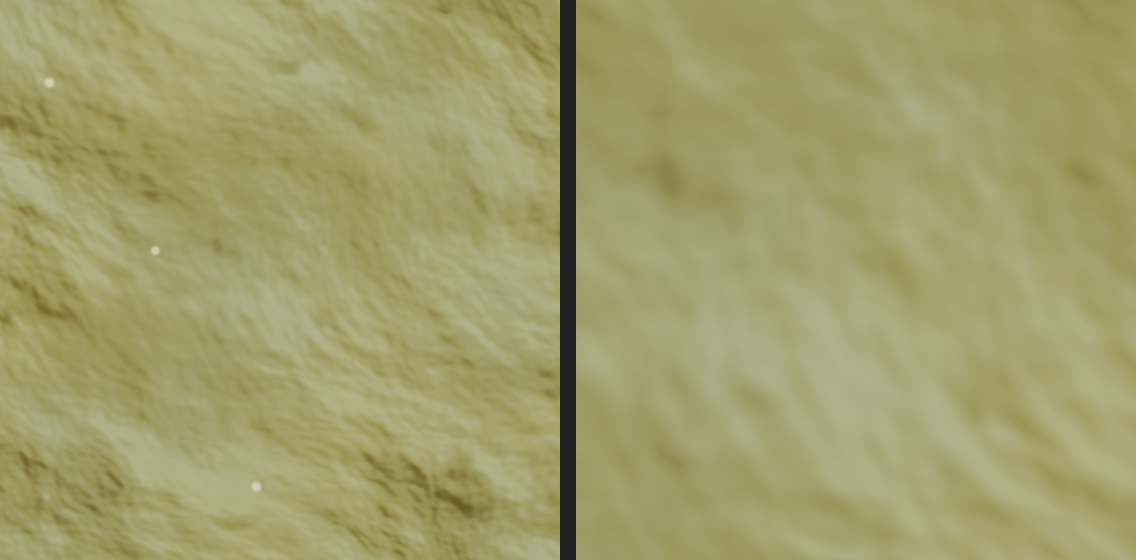
Left, the full canvas; right, a detail of the centre.
This texture is drawn by a WebGL 1 fragment shader. Its source:

```glsl
precision highp float;

uniform vec2 u_resolution;

#define GRAIN_ANGLE -0.56
#define GRAIN_STRETCH 0.66
#define RELIEF_SCALE 4.6
#define RELIEF_GAIN 0.41
#define RELIEF_STEP 0.010
#define BROAD_GAIN 2.4
#define WARP 0.07
#define CREVICE_GRID 5.0
#define CREVICE_SHARE 0.4
#define CREVICE_DEPTH 2.2
#define SPECK_GRID 5.0
#define SPECK_SHARE 0.1

float hash(vec2 p) {
  return fract(sin(dot(p, vec2(127.1, 311.7))) * 43758.5453);
}

vec2 hash2(vec2 p) {
  return vec2(hash(p), hash(p + 37.3));
}

mat2 rotation(float angle) {
  float c = cos(angle), s = sin(angle);
  return mat2(c, s, -s, c);
}

float cornerSlope(vec2 cell, vec2 offset) {
  float angle = 6.2832 * hash(cell);
  return dot(vec2(cos(angle), sin(angle)), offset);
}

// Gradient noise, centred on zero
float noise(vec2 p) {
  vec2 i = floor(p), f = fract(p);
  vec2 w = f * f * f * (f * (f * 6.0 - 15.0) + 10.0);
  vec2 e = vec2(1.0, 0.0);
  float low = mix(cornerSlope(i, f), cornerSlope(i + e.xy, f - e.xy), w.x);
  float high = mix(cornerSlope(i + e.yx, f - e.yx), cornerSlope(i + e.xx, f - e.xx), w.x);
  return mix(low, high, w.y);
}

// Rock height, stretched along x
float height(vec2 p) {
  float sum = 0.0, amplitude = 1.0 / RELIEF_SCALE;
  vec2 q = p * vec2(GRAIN_STRETCH, 1.0) * RELIEF_SCALE;
  for (int i = 0; i < 5; i++) {
    sum += amplitude * noise(q);
    q = rotation(0.12) * q * 2.03 + 17.7;
    amplitude *= 0.49;
  }
  return sum;
}

// Scattered curved hollows: sharp lower edge, soft upper side, pale lip
float crevices(vec2 p) {
  vec2 q = p * CREVICE_GRID;
  vec2 home = floor(q);
  float shade = 0.0;
  for (int y = -1; y <= 1; y++) {
    for (int x = -1; x <= 1; x++) {
      vec2 cell = home + vec2(float(x), float(y));
      vec2 place = hash2(cell + 5.1), shape = hash2(cell + 71.9);
      vec2 d = rotation(1.1 * (shape.x - 0.5)) * (q - cell - place);
      float size = mix(0.09, 0.34, shape.y * shape.y);
      float across = d.y + (shape.x - 0.5) * d.x * d.x / size;
      float taper = exp(-d.x * d.x / (size * size));
      float softness = across > 0.0 ? 0.12 : 0.045;
      float hollow = exp(-across * across / (softness * softness));
      float lip = exp(-pow((across + 0.12) / 0.06, 2.0));
      float present = step(hash(cell + 13.7), CREVICE_SHARE);
      shade += present * taper * (hollow - 0.3 * lip) * mix(0.4, 1.0, place.x);
    }
  }
  return shade;
}

float specks(vec2 p) {
  vec2 q = p * SPECK_GRID;
  vec2 cell = floor(q);
  vec2 d = fract(q) - mix(vec2(0.2), vec2(0.8), hash2(cell + 3.3));
  float radius = mix(0.03, 0.05, hash(cell + 9.2));
  return step(hash(cell + 21.4), SPECK_SHARE) * (1.0 - smoothstep(0.4 * radius, 1.3 * radius, length(d)));
}

// Tone in standard deviations to stone colour
vec3 stoneColour(float tone) {
  vec3 c = mix(vec3(0.47, 0.43, 0.20), vec3(0.55, 0.52, 0.28), clamp((tone + 2.8) / 1.05, 0.0, 1.0));
  c = mix(c, vec3(0.60, 0.58, 0.34), clamp((tone + 1.75) / 0.7, 0.0, 1.0));
  c = mix(c, vec3(0.62, 0.61, 0.39), clamp((tone + 1.05) / 0.67, 0.0, 1.0));
  c = mix(c, vec3(0.65, 0.64, 0.44), clamp((tone + 0.38) / 0.71, 0.0, 1.0));
  c = mix(c, vec3(0.68, 0.68, 0.51), clamp((tone - 0.33) / 0.95, 0.0, 1.0));
  c = mix(c, vec3(0.71, 0.71, 0.55), clamp((tone - 1.28) / 2.2, 0.0, 1.0));
  return c - 0.18 * clamp((-tone - 2.8) / 3.0, 0.0, 1.0);
}

void main() {
  vec2 p = gl_FragCoord.xy / u_resolution.y;

  // Bend the grain, turn it downhill to the right, then crumple it
  vec2 bend = vec2(noise(p * 2.6 + 4.1), noise(p * 2.6 + 31.6));
  vec2 grain = rotation(-GRAIN_ANGLE) * (p + WARP * bend);
  vec2 crumple = vec2(noise(grain * 13.0 + 6.7), noise(grain * 13.0 + 44.2));
  grain += 0.008 * crumple;

  // Light falls across the grain from the upper right; steep faces stand out
  vec2 toLight = vec2(0.25, 0.97) * RELIEF_STEP;
  float relief = (height(grain) - height(grain + toLight)) / RELIEF_STEP;
  relief *= 0.88 + 0.15 * min(abs(relief), 3.0);
  float roughness = 1.0 + 0.9 * noise(p * 3.1 + 52.3);

  // Broad bands lie flatter than the grain
  vec2 band = rotation(0.22) * (p + WARP * bend);
  float broad = noise(band * vec2(1.8, 4.2) + 8.4) + 0.3 * noise(band * vec2(5.0, 9.0) + 61.5);

  float tone = 0.16 + RELIEF_GAIN * roughness * relief + BROAD_GAIN * broad;
  tone -= CREVICE_DEPTH * crevices(grain + 0.02 * bend.yx);

  // Ochre and grey stains
  float stain = noise(grain * vec2(3.0, 5.0) + 90.2) + 0.5 * noise(grain * vec2(9.0, 16.0) + 12.8);
  vec3 colour = stoneColour(tone) + stain * vec3(0.01, 0.0, -0.03);
  colour = mix(colour, vec3(0.84, 0.84, 0.74), 0.85 * specks(p));
  gl_FragColor = vec4(colour, 1.0);
}
```
